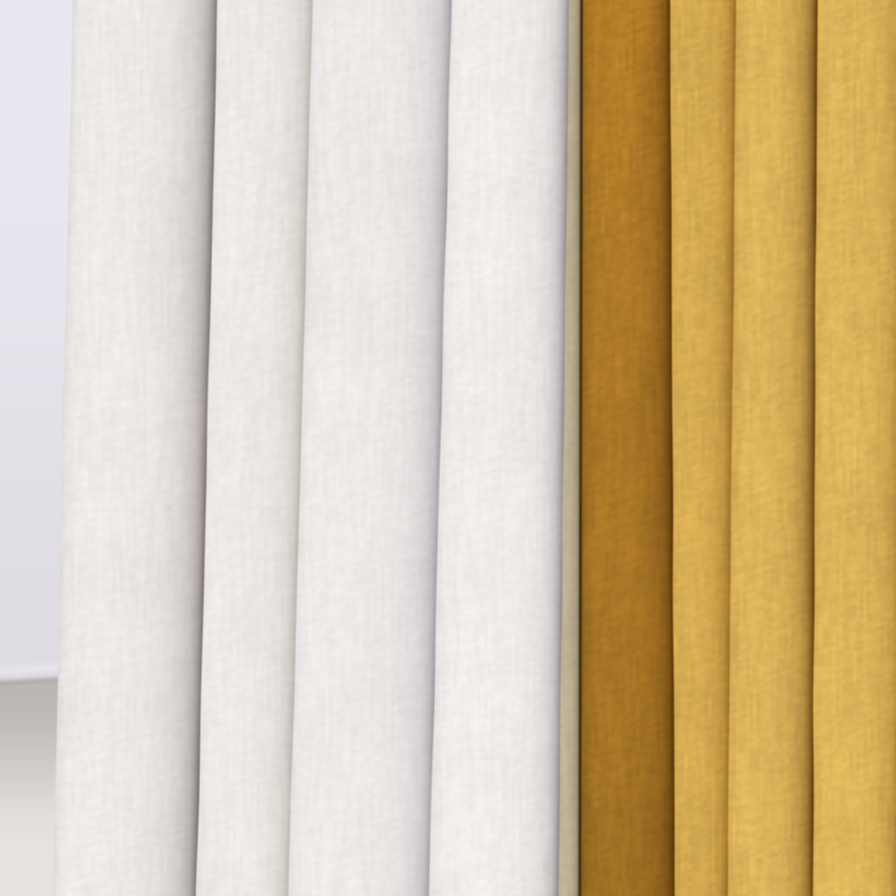
Reproduce this texture procedurally as a Shadertoy shader.

```glsl
// Draped white and golden curtains with woven folds beside a pale wall
float hash(vec2 p) {
    vec3 q = fract(vec3(p.xyx) * 0.1031);
    q += dot(q, q.yzx + 33.33);
    return fract((q.x + q.y) * q.z);
}

float noise(vec2 p) {
    vec2 i = floor(p), f = fract(p);
    f = f * f * (3.0 - 2.0 * f);
    return mix(mix(hash(i), hash(i + vec2(1, 0)), f.x),
               mix(hash(i + vec2(0, 1)), hash(i + vec2(1, 1)), f.x), f.y);
}

// Fine upright threads, slanted ribs and broad mottling, centred on zero
float weave(vec2 p) {
    float threads = noise(p * vec2(260.0, 28.0)) - 0.5;
    float ribs = noise(vec2(p.x * 90.0 + p.y * 40.0, p.y * 210.0 - p.x * 70.0)) - 0.5;
    float grain = noise(p * 240.0 + 17.0) - 0.5;
    float mottling = noise(p * vec2(22.0, 14.0)) - 0.5;
    return 0.4 * threads + 0.35 * ribs + 0.25 * grain + 0.25 * mottling;
}

// Covers everything right of the left edge; spans hold edge x at bottom and top
void drape(inout vec3 col, vec2 p, vec2 leftSpan, vec2 rightSpan,
           vec3 lit, vec3 shade, float softness, float texture_) {
    float left = mix(leftSpan.x, leftSpan.y, p.y);
    float right = mix(rightSpan.x, rightSpan.y, p.y);
    float wobble = 0.0016 * (noise(vec2(left * 50.0, p.y * 9.0)) - 0.5);
    float fromLeft = p.x - left - wobble;
    float toRight = max(right - p.x, 0.0);
    float dark = 0.5 * exp(-toRight / softness) + 0.5 * exp(-toRight / 0.006);
    dark += 0.13 * exp(-max(fromLeft, 0.0) / 0.007);
    vec3 cloth = mix(lit, shade, min(dark, 1.0));
    cloth *= 1.0 + texture_ * weave(p);
    float aa = 0.7 / iResolution.y + 0.0008;
    col = mix(col, cloth, smoothstep(-aa, aa, fromLeft));
}

void mainImage(out vec4 fragColor, in vec2 fragCoord) {
    vec2 p = fragCoord / iResolution.xy;

    // Wall, with a soft ledge over a lighter floor
    vec3 wall = mix(vec3(0.87, 0.86, 0.885), vec3(0.915, 0.905, 0.94), smoothstep(0.2, 0.9, p.y));
    vec3 lower = mix(vec3(0.90, 0.89, 0.87), vec3(0.73, 0.72, 0.71), smoothstep(0.05, 0.235, p.y));
    float ledge = 0.239 + 0.06 * p.x;
    vec3 col = mix(lower, wall, smoothstep(ledge - 0.004, ledge + 0.004, p.y));
    col -= 0.07 * exp(-pow((p.y - ledge) / 0.004, 2.0));
    col += 0.03 * exp(-pow((p.y - ledge - 0.012) / 0.006, 2.0));

    // White folds
    vec3 white = vec3(0.932, 0.922, 0.912);
    vec2 e0 = vec2(0.059, 0.081), e1 = vec2(0.219, 0.243), e2 = vec2(0.322, 0.349);
    vec2 e3 = vec2(0.479, 0.504), e4 = vec2(0.623, 0.635), e5 = vec2(0.647, 0.649);
    drape(col, p, e0, e1, white, vec3(0.46, 0.42, 0.42), 0.028, 0.07);
    drape(col, p, e1, e2, white, vec3(0.73, 0.71, 0.67), 0.022, 0.07);
    drape(col, p, e2, e3, white, vec3(0.62, 0.60, 0.63), 0.027, 0.07);
    drape(col, p, e3, e4, white + 0.008, vec3(0.56, 0.53, 0.55), 0.018, 0.07);

    // Beige lining and its dark seam
    drape(col, p, e4, e5, vec3(0.80, 0.75, 0.64), vec3(0.52, 0.46, 0.34), 0.009, 0.10);

    // Shadowed golden panel
    vec2 g1 = vec2(0.753, 0.748), g2 = vec2(0.812, 0.821), g3 = vec2(0.907, 0.912);
    vec3 amber = mix(vec3(0.65, 0.46, 0.15), vec3(0.74, 0.52, 0.17), p.y);
    drape(col, p, e5, g1, amber, vec3(0.33, 0.19, 0.03), 0.026, 0.18);
    float seam = p.x - mix(e5.x, e5.y, p.y);
    col = mix(col, vec3(0.22, 0.16, 0.07), 0.85 * exp(-pow(seam / 0.0018, 2.0)));
    col *= 1.0 - 0.16 * exp(-max(seam, 0.0) / 0.012) * step(0.0, seam);

    // Bright golden folds
    vec3 gold = vec3(0.875, 0.72, 0.365);
    drape(col, p, g1, g2, gold - vec3(0.02, 0.03, 0.03), vec3(0.60, 0.42, 0.14), 0.018, 0.15);
    drape(col, p, g2, g3, gold, vec3(0.36, 0.22, 0.04), 0.020, 0.15);
    drape(col, p, g3, vec2(1.005, 1.012), gold, vec3(0.56, 0.39, 0.13), 0.020, 0.15);

    fragColor = vec4(clamp(col, 0.0, 1.0), 1.0);
}
```
